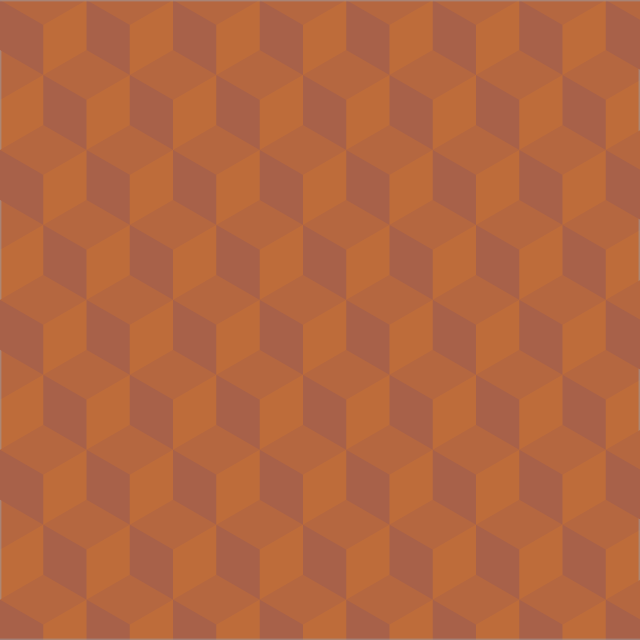
A Shadertoy shader for this pattern:

```glsl
// Tumbling-block tiling: rows of isometric cubes in three terracotta tones, with a pale rim.

const float CUBES_ACROSS = 7.395;
const vec2  ORIGIN       = vec2(0.0, 0.8438);   // centre of one cube on the left border
const vec3  TOP_COLOR    = vec3(0.708, 0.402, 0.252);
const vec3  LEFT_COLOR   = vec3(0.657, 0.380, 0.286);
const vec3  RIGHT_COLOR  = vec3(0.745, 0.424, 0.228);
const vec3  RIM_COLOR    = vec3(0.62, 0.63, 0.66);
const float RIM_WIDTH    = 0.004;
const float RIM_STRENGTH = 0.55;
const int   SAMPLES      = 4;                   // per axis, for smooth edges
const float SQRT3        = 1.7320508;

// Offset from the nearest cube centre in xy; z is 1 for cubes of the unshifted rows.
vec3 nearestCube(vec2 p) {
    vec2 cell = vec2(SQRT3, 3.0) / (SQRT3 * CUBES_ACROSS);
    vec2 shifted = mod(p, cell) - 0.5 * cell;
    vec2 aligned = mod(p - 0.5 * cell, cell) - 0.5 * cell;
    return dot(aligned, aligned) < dot(shifted, shifted)
        ? vec3(aligned, 1.0) : vec3(shifted, 0.0);
}

// Three visible faces meet at the cube centre.
vec3 faceColor(vec2 p) {
    if (p.y * SQRT3 > abs(p.x)) return TOP_COLOR;
    return p.x < 0.0 ? LEFT_COLOR : RIGHT_COLOR;
}

float rim(float borderDistance) {
    return 1.0 - smoothstep(0.0, RIM_WIDTH, borderDistance);
}

void mainImage(out vec4 fragColor, in vec2 fragCoord) {
    vec2 uv = fragCoord / iResolution.y;
    vec2 size = iResolution.xy / iResolution.y;

    // Average the faces over the pixel.
    vec3 color = vec3(0.0);
    float alignedCover = 0.0;
    for (int j = 0; j < SAMPLES; j++) {
        for (int i = 0; i < SAMPLES; i++) {
            vec2 jitter = (vec2(i, j) + 0.5) / float(SAMPLES) - 0.5;
            vec3 cube = nearestCube(uv + jitter / iResolution.y - ORIGIN);
            color += faceColor(cube.xy);
            alignedCover += cube.z;
        }
    }
    float sampleCount = float(SAMPLES * SAMPLES);
    color /= sampleCount;
    alignedCover /= sampleCount;

    // Pale rim: continuous above and below, on alternate rows at the sides.
    vec2 border = min(uv, size - uv);
    float rimAmount = max(rim(border.y), rim(border.x) * alignedCover);
    color = mix(color, RIM_COLOR, RIM_STRENGTH * rimAmount);

    fragColor = vec4(color, 1.0);
}
```
